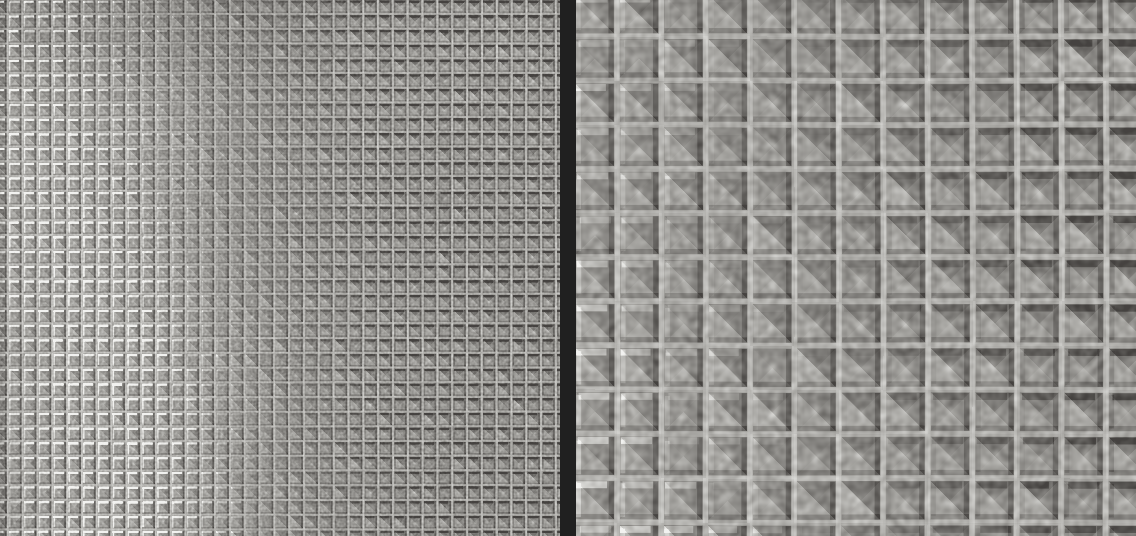
Left: the whole. Right: its middle third, enlarged.
Reproduce this texture procedurally as a Shadertoy shader.

```glsl
const vec2 REPEATS = vec2(37.8, 36.4);
const vec2 PHASE = vec2(0.48, 0.56);
const vec3 SHADOW = vec3(0.27, 0.26, 0.25);
const vec3 STEEL = vec3(0.64, 0.635, 0.62);
const vec3 SHINE = vec3(0.95, 0.95, 0.94);

vec2 hashGradient(vec2 p) {
    vec2 k = vec2(dot(p, vec2(127.1, 311.7)), dot(p, vec2(269.5, 183.3)));
    return 2.0 * fract(sin(k) * 43758.55) - 1.0;
}

float gradientNoise(vec2 p) {
    vec2 i = floor(p), f = fract(p);
    vec2 u = f * f * f * (f * (f * 6.0 - 15.0) + 10.0);
    vec2 e = vec2(0.0, 1.0);
    float a = dot(hashGradient(i), f);
    float b = dot(hashGradient(i + e.yx), f - e.yx);
    float c = dot(hashGradient(i + e.xy), f - e.xy);
    float d = dot(hashGradient(i + e.yy), f - e.yy);
    return mix(mix(a, b, u.x), mix(c, d, u.x), u.y);
}

// Soft-edged strip around zero
float strip(float d, float halfWidth, float aa) {
    return 1.0 - smoothstep(halfWidth - aa, halfWidth + aa, abs(d));
}

// Broad slanted reflection at the left
float sheen(vec2 uv) {
    float axis = mix(0.20, 0.04, smoothstep(0.1, 0.95, uv.y));
    float d = (uv.x - axis) / 0.20;
    return exp(-d * d) * mix(1.0, 0.7, smoothstep(0.6, 1.0, uv.y));
}

// Brightness of the four sloping faces of one stud
float pyramid(vec2 q, float aa, vec4 faces) {
    float rising = smoothstep(-aa, aa, q.y - q.x);
    float falling = smoothstep(-aa, aa, q.y + q.x);
    float upper = mix(faces.x, faces.y, falling);
    float lower = mix(faces.z, faces.w, falling);
    return mix(lower, upper, rising);
}

vec3 metalRamp(float tone) {
    vec3 dark = mix(SHADOW, STEEL, clamp((tone - 0.27) / 0.37, 0.0, 1.0));
    return mix(dark, SHINE, clamp((tone - 0.64) / 0.31, 0.0, 1.0));
}

void mainImage(out vec4 fragColor, in vec2 fragCoord) {
    vec2 uv = fragCoord / iResolution.xy;
    vec2 wobble = 0.04 * vec2(gradientNoise(uv * 5.0), gradientNoise(uv * 5.0 + 19.0));
    vec2 grid = uv * REPEATS + PHASE + wobble;
    vec2 id = floor(grid);
    vec2 q = fract(grid) - 0.5;
    vec2 pixel = REPEATS / iResolution.xy;
    float aa = 0.6 * max(pixel.x, pixel.y);

    float shine = sheen(uv);
    float shade = smoothstep(0.2, 0.85, uv.x);
    float wear = gradientNoise(id * 0.73 + 3.7);
    float wearB = gradientNoise(id * 0.61 + 41.3);

    // Faces in order: left, top, bottom, right
    vec4 faces = mix(vec4(0.60, 0.52, 0.63, 0.50), vec4(0.62, 0.45, 0.63, 0.55), shade);
    faces += 0.05 * (uv.y - 0.5) * vec4(0.0, -1.0, 1.0, 1.0);
    faces += 0.14 * wear * vec4(1.0, -0.8, 0.6, -0.5);
    float tone = pyramid(q, aa, faces);

    // Faint, uneven glint near the tip
    float tip = 1.0 - smoothstep(0.0, 0.25, length(q));
    tone += tip * (0.06 + 0.25 * gradientNoise(grid * 2.7));

    // Edges beside each ridge: glints left, shadows right
    float inside = strip(q.x, 0.43, aa) * strip(q.y, 0.43, aa);
    float topEdge = strip(q.y - 0.35, 0.08, aa) * strip(q.x + 0.06 + 0.2 * wear, 0.35, aa);
    float leftEdge = strip(q.x + 0.37, 0.055, aa) * strip(q.y - 0.15 * wearB, 0.38, aa);
    float glint = 0.38 * shine + 0.10 * (1.0 - shade);
    tone += inside * topEdge * (glint * (1.1 + wear) - 0.25 * shade);
    tone += inside * leftEdge * (0.6 * glint - 0.12 * shade * (1.0 + wearB));
    tone -= 0.13 * inside * strip(q.x - 0.37, 0.06, aa);
    tone -= 0.12 * inside * strip(q.y + 0.37, 0.06, aa);

    // Raised ridges between studs
    vec2 toRidge = 0.5 - abs(q);
    float across = strip(toRidge.y, 0.06, aa);
    float upright = strip(toRidge.x, 0.06, aa);
    tone = mix(tone, 0.69 + 0.10 * wear, 0.85 * across);
    tone = mix(tone, 0.74 + 0.15 * wearB, 0.85 * upright);

    // Large lighting and fine grain
    tone += 0.045 * shine + 0.01;
    tone -= 0.06 * smoothstep(0.75, 1.0, uv.y) * (1.0 - shade);
    tone -= 0.10 * (1.0 - smoothstep(0.0, 0.015, uv.x));
    tone += 0.015 * gradientNoise(uv * 4.0) + 0.16 * gradientNoise(uv * vec2(211.0, 202.0));

    fragColor = vec4(metalRamp(tone), 1.0);
}
```
